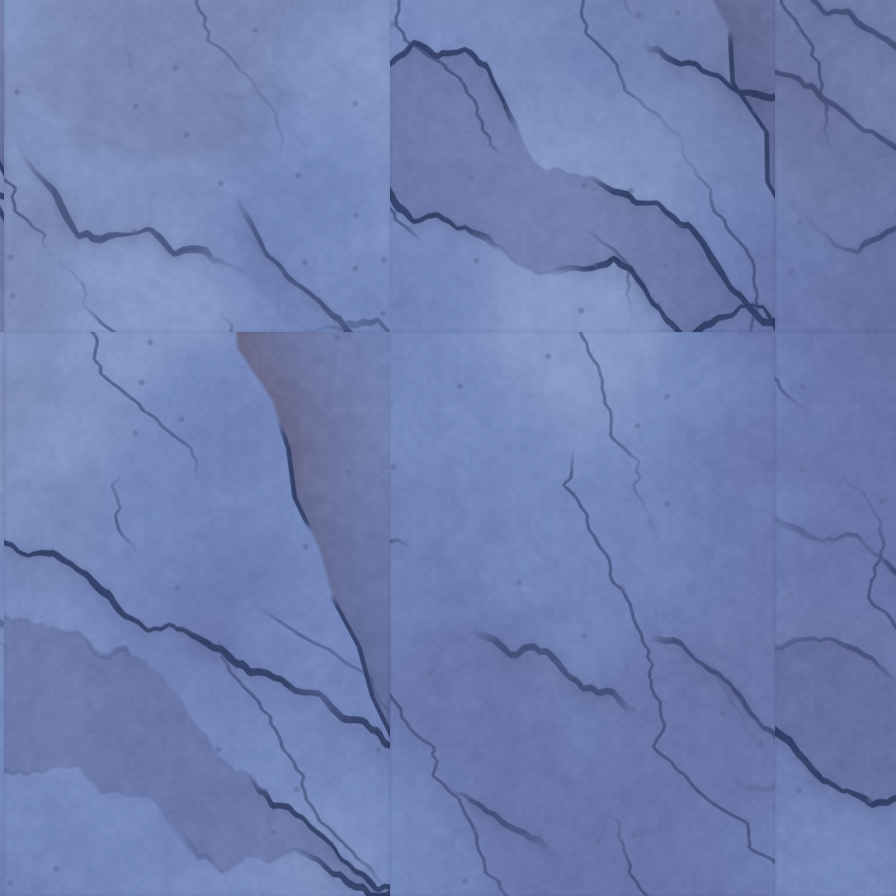
Write a Shadertoy shader that draws this texture.

```glsl
// Blue-lit marble tiles with jagged dark veins, hairline cracks and faint seams.
#define TILE_SIZE vec2(0.43, 0.63)
#define TILE_ORIGIN vec2(0.005, 0.0)
#define VEIN_WIDTH 0.0034
#define VEIN_DARKNESS 0.88
#define HALO_WIDTH 0.008
#define HAIRLINE_WIDTH 0.0014
#define EDGE_SOFTNESS 0.0022
#define SEAM_DARKNESS 0.035
#define GRAIN 0.022
#define SEED 3.0

const vec3 LIGHT_BLUE = vec3(0.525, 0.605, 0.78);
const vec3 MID_BLUE = vec3(0.45, 0.53, 0.735);
const vec3 VIOLET_BLUE = vec3(0.41, 0.46, 0.665);
const vec3 GREY_BLUE = vec3(0.45, 0.50, 0.66);
const vec3 SHADOW = vec3(0.36, 0.395, 0.56);
const vec3 WARM_STAIN = vec3(0.395, 0.375, 0.48);
const vec3 VEIN_INK = vec3(0.18, 0.23, 0.38);

float hash(vec2 p) {
    return fract(sin(dot(p, vec2(127.1, 311.7))) * 43758.55);
}

float noise(vec2 p) {
    vec2 i = floor(p), f = fract(p);
    f = f * f * (3.0 - 2.0 * f);
    return mix(mix(hash(i), hash(i + vec2(1, 0)), f.x),
               mix(hash(i + vec2(0, 1)), hash(i + vec2(1, 1)), f.x), f.y);
}

float clouds(vec2 p) {
    float sum = 0.0, weight = 0.5;
    for (int i = 0; i < 4; i++) {
        sum += weight * noise(p);
        p = p * 2.1 + 17.3;
        weight *= 0.5;
    }
    return sum / 0.9375;
}

// Piecewise linear noise: gives the veins their sharp kinks.
float zigzag(float x, float seed) {
    float i = floor(x);
    return mix(hash(vec2(i, seed)), hash(vec2(i + 1.0, seed)), x - i) - 0.5;
}

float veinPath(float x, float seed) {
    float drop = mix(0.3, 0.7, hash(vec2(seed, 1.0)));
    return -drop * x + 0.02 * sin(x * 11.0 + seed)
        + 0.075 * zigzag(x * 12.0, seed)
        + 0.022 * zigzag(x * 37.0, seed + 5.0)
        + 0.007 * zigzag(x * 120.0, seed + 9.0);
}

// Signed distance to a vein, positive above it.
float veinDistance(vec2 p, float seed) {
    float e = 0.004;
    float slope = (veinPath(p.x + e, seed) - veinPath(p.x - e, seed)) / (2.0 * e);
    return (p.y - veinPath(p.x, seed)) / sqrt(1.0 + slope * slope);
}

float stroke(float d, float width) {
    return 1.0 - smoothstep(width * 0.5, width * 0.5 + EDGE_SOFTNESS, abs(d));
}

void mainImage(out vec4 fragColor, in vec2 fragCoord) {
    vec2 uv = fragCoord / iResolution.y;
    vec2 tile = floor((uv - TILE_ORIGIN) / TILE_SIZE);
    vec2 p = uv - TILE_ORIGIN - tile * TILE_SIZE;
    float tileSeed = SEED + tile.x * 7.0 + tile.y * 31.0;
    float quiet = mod(tile.x + tile.y, 2.0);

    // Stone: light at the upper left, violet toward the right and bottom
    float cloud = clouds(uv * 3.2 + SEED);
    float tone = 0.60 - 0.42 * (uv.x - 0.5) + 0.35 * (uv.y - 0.5)
        + 1.1 * (cloud - 0.5) + 0.14 * (hash(vec2(tileSeed, 2.0)) - 0.5);
    vec3 color = mix(VIOLET_BLUE, MID_BLUE, smoothstep(0.15, 0.5, tone));
    color = mix(color, LIGHT_BLUE, smoothstep(0.45, 0.8, tone));
    float haze = smoothstep(0.48, 0.75, clouds(uv * 4.5 + 40.0));
    color = mix(color, GREY_BLUE, 0.7 * haze * smoothstep(0.0, 0.9, uv.y));
    color = mix(color, SHADOW, 0.55 * smoothstep(1.35, 1.95, uv.x + uv.y));

    // Main veins, with a shaded band between neighbours and a halo below
    float ink = 0.0, halo = 0.0, band = 0.0;
    for (int i = 0; i < 3; i++) {
        float k = float(i), seed = tileSeed + k * 3.7;
        float start = 0.15 + 0.125 * k + 0.05 * hash(vec2(seed, 4.0));
        float d = veinDistance(p - vec2(0.0, start), seed);
        float presence = smoothstep(0.22, 0.5, noise(p * 7.0 + seed) - 0.2 * quiet);
        float width = VEIN_WIDTH * (0.3 + 1.7 * noise(p * 28.0 + seed));
        ink = max(ink, stroke(d, width) * presence * (1.0 - 0.35 * quiet));
        float fade = exp(-abs(d) / (HALO_WIDTH * (d < 0.0 ? 1.4 : 0.5)));
        halo = max(halo, fade * presence * (0.25 + 0.45 * noise(p * 22.0)));
        float below = 1.0 - smoothstep(-0.002, 0.002, d);
        band += (i == 1 ? below : i == 0 ? -below : 0.0);
    }
    color = mix(color, mix(SHADOW, VIOLET_BLUE, 0.45),
        0.55 * clamp(band, 0.0, 1.0) * (1.0 - 0.8 * quiet));

    // Warm wedge narrowing down toward the right seam
    float side = p.x - 0.26 - 0.37 * (TILE_SIZE.y - p.y)
        + 0.02 * zigzag(p.y * 18.0, tileSeed);
    float wedge = smoothstep(-0.003, 0.004, side) * (1.0 - quiet);
    vec3 stain = mix(SHADOW, WARM_STAIN, smoothstep(0.25, 0.6, p.y));
    color = mix(color, stain, 0.8 * wedge * exp(-max(side, 0.0) * 11.0));
    ink = max(ink, stroke(side, 0.003) * (1.0 - quiet)
        * smoothstep(0.4, 0.65, noise(p * 16.0 + 8.0)));

    // Steep broken hairlines
    for (int i = 0; i < 4; i++) {
        float k = float(i), seed = tileSeed + 50.0 + k * 5.3;
        float d = veinDistance(p.yx - vec2(0.0, 0.14 + 0.13 * k), seed);
        float presence = smoothstep(0.48, 0.75, noise(p * 6.0 + seed));
        ink = max(ink, stroke(d, HAIRLINE_WIDTH) * presence * 0.6);
    }
    color = mix(color, SHADOW * 0.9, halo * 0.75);
    color = mix(color, VEIN_INK, ink * VEIN_DARKNESS);

    // Sparse specks, one per chosen cell
    vec2 cell = floor(uv * 22.0);
    vec2 center = 0.25 + 0.5 * vec2(hash(cell), hash(cell + 9.0));
    float speck = distance(fract(uv * 22.0), center) / 22.0;
    color = mix(color, SHADOW, 0.55 * step(0.86, hash(cell + 21.0))
        * (1.0 - smoothstep(0.001, 0.005, speck)));

    // Seams and fine mottling
    vec2 gap = min(p, TILE_SIZE - p);
    float seam = 1.0 - smoothstep(0.0, 0.004, min(gap.x, gap.y));
    color -= SEAM_DARKNESS * seam * (0.4 + 0.6 * noise(uv * 9.0));
    color += GRAIN * (noise(uv * 190.0) + noise(uv * 70.0) - 1.0);
    fragColor = vec4(color, 1.0);
}
```
